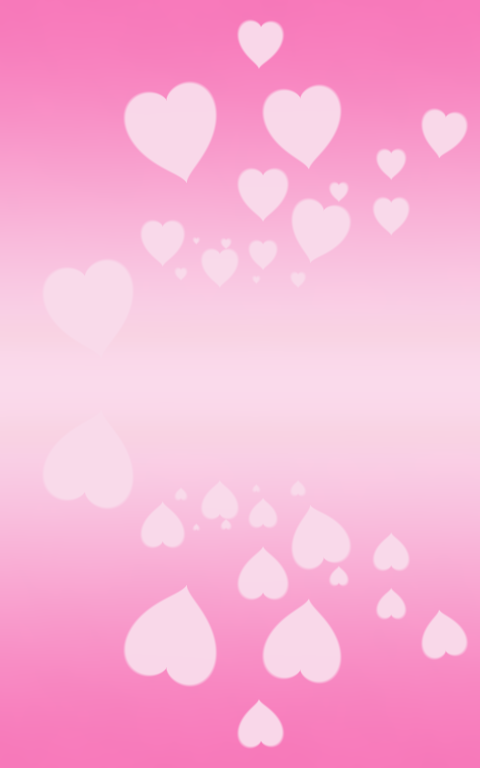
Reproduce this background procedurally as a Shadertoy shader.

```glsl
// Pale hearts mirrored above and below a soft glowing band on a pink gradient.

// Lengths are in canvas widths; heights are measured from the middle line.
const float CANVAS_HEIGHT = 1.6;
const vec3 EDGE_PINK = vec3(0.970, 0.475, 0.730);
const vec3 MIDDLE_PINK = vec3(0.980, 0.855, 0.922);
const vec3 HEART_PINK = vec3(0.977, 0.857, 0.920);
const vec3 WARM_TINT = vec3(-0.004, -0.004, -0.020);
const float HEART_OPACITY = 0.96;
const float EDGE_SOFTNESS = 0.004;
const float LOBE_LIFT = 0.70;     // depth of the notch and sharpness of the tip
const float MOTTLE = 0.006;

// Large hearts: centre x, height, half width, tilt in radians
const vec4 TILTED[6] = vec4[6](
    vec4(0.364, 0.521, 0.096, 0.24), vec4(0.633, 0.535, 0.081, 0.12),
    vec4(0.923, 0.521, 0.047, -0.16), vec4(0.663, 0.317, 0.061, -0.25),
    vec4(0.191, 0.155, 0.094, 0.20), vec4(0.542, 0.708, 0.047, -0.05));

// Upright hearts: centre x, height, half width
const vec3 UPRIGHT[12] = vec3[12](
    vec3(0.548, 0.395, 0.052), vec3(0.815, 0.350, 0.037),
    vec3(0.339, 0.294, 0.045), vec3(0.458, 0.242, 0.038),
    vec3(0.548, 0.269, 0.029), vec3(0.815, 0.458, 0.030),
    vec3(0.706, 0.400, 0.019), vec3(0.409, 0.298, 0.006),
    vec3(0.471, 0.292, 0.010), vec3(0.377, 0.229, 0.012),
    vec3(0.534, 0.217, 0.007), vec3(0.621, 0.217, 0.015));

// Approximate signed distance to a heart: a circle sheared upward by sqrt(|x|)
float heartDistance(vec2 p, float halfWidth, float tilt) {
    float c = cos(tilt), s = sin(tilt);
    vec2 q = vec2(c * p.x + s * p.y, c * p.y - s * p.x) / halfWidth;
    q.y = 1.08 * q.y + 0.18;
    q.y -= LOBE_LIFT * (sqrt(abs(q.x) + 0.015) - 0.12);
    return (length(q) - 1.0) * halfWidth;
}

// Faint cloudiness from layered sines
float mottle(vec2 p) {
    float sum = 0.0, weight = 0.5;
    for (int i = 0; i < 3; i++) {
        sum += weight * sin(p.x * 17.0 + 2.0 * sin(p.y * 11.0)) * sin(p.y * 23.0 + p.x * 5.0);
        p = mat2(0.8, 0.6, -0.6, 0.8) * p * 1.9;
        weight *= 0.5;
    }
    return sum;
}

// Vertical gradient with a slightly warm fringe around the central glow
vec3 background(vec2 p) {
    float d = abs(p.y) / (0.5 * CANVAS_HEIGHT);
    vec3 color = mix(MIDDLE_PINK, EDGE_PINK, mix(d, smoothstep(0.0, 1.0, d), 0.8));
    float fringe = (d - 0.13) / 0.045;
    color += WARM_TINT * exp(-fringe * fringe);
    return color + MOTTLE * d * mottle(p);
}

void mainImage(out vec4 fragColor, in vec2 fragCoord) {
    vec2 uv = fragCoord / iResolution.xy;
    vec2 p = vec2(uv.x, (uv.y - 0.5) * CANVAS_HEIGHT);
    vec2 mirrored = vec2(p.x, abs(p.y));

    // Union of all hearts
    float dist = 1.0;
    for (int i = 0; i < TILTED.length(); i++) {
        vec4 h = TILTED[i];
        dist = min(dist, heartDistance(mirrored - h.xy, h.z, h.w));
    }
    for (int i = 0; i < UPRIGHT.length(); i++) {
        vec3 h = UPRIGHT[i];
        dist = min(dist, heartDistance(mirrored - h.xy, h.z, 0.0));
    }

    float cover = 1.0 - smoothstep(-EDGE_SOFTNESS, EDGE_SOFTNESS, dist);
    fragColor = vec4(mix(background(p), HEART_PINK, HEART_OPACITY * cover), 1.0);
}
```
